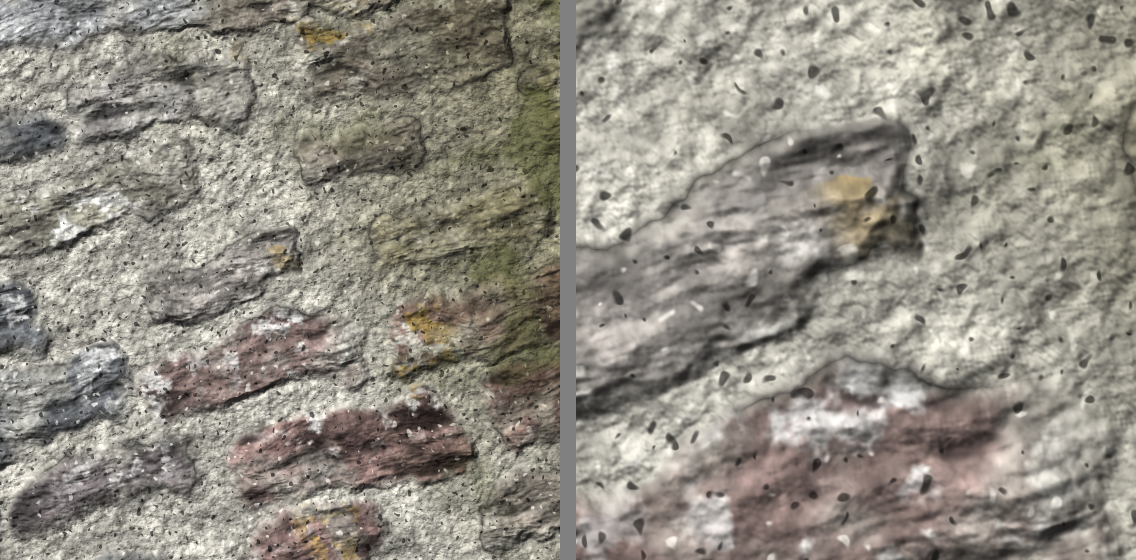
Left, the full canvas; right, a detail of the centre.
A three.js fragment shader for this texture:

```glsl
// Weathered rubble wall: tilted rows of rough stones half buried in gritty mortar.
// Warped rounded boxes place the stones, layered noise builds a height field
// lit from the upper left, then dust, lichen, moss, grit and pits are scattered.

#define TILT 0.19
#define CELL vec2(0.43, 0.168)
#define STONE_MIN vec2(0.085, 0.040)
#define STONE_MAX vec2(0.225, 0.086)
#define CORNER 0.036
#define WARP 0.085
#define BULGE 0.004
#define STRATA 0.026
#define GRIT 0.011
#define CONTRAST 0.9
#define SPECKLE 0.5
#define MOSS 0.6

varying vec2 vUv;

float hash(vec2 p) {
  return fract(sin(dot(p, vec2(127.1, 311.7))) * 43758.5453);
}

vec2 hash2(vec2 p) {
  return vec2(hash(p), hash(p + 41.3));
}

float noise(vec2 p) {
  vec2 i = floor(p), f = fract(p);
  f = f * f * (3.0 - 2.0 * f);
  float low = mix(hash(i), hash(i + vec2(1.0, 0.0)), f.x);
  float high = mix(hash(i + vec2(0.0, 1.0)), hash(i + 1.0), f.x);
  return mix(low, high, f.y);
}

float fbm(vec2 p) {
  float sum = 0.0, amp = 0.533;
  for (int i = 0; i < 4; i++) {
    sum += amp * noise(p);
    p = mat2(0.96, 0.28, -0.28, 0.96) * p * 2.03 + 17.7;
    amp *= 0.5;
  }
  return sum;
}

// Sparse ragged flecks, one candidate per cell
float flecks(vec2 p, float density) {
  p += 0.5 * (vec2(noise(p * 1.9), noise(p * 1.9 + 23.0)) - 0.5);
  vec2 id = floor(p);
  vec2 offset = fract(p) - 0.5 - (hash2(id) - 0.5) * 0.4;
  float radius = mix(0.06, 0.24, pow(hash(id + 7.7), 2.0));
  float fleck = 1.0 - smoothstep(radius - 0.06, radius + 0.09, length(offset));
  return fleck * step(1.0 - density, hash(id + 3.1));
}

// Signed distance to the nearest stone (x) and that stone's centre (yz)
vec3 nearestStone(vec2 q) {
  vec2 w = q + WARP * (vec2(fbm(q * 7.0), fbm(q * 7.0 + 31.0)) - 0.5);
  vec3 best = vec3(1.0);
  for (int j = -1; j <= 1; j++) {
    float row = floor(w.y / CELL.y) + float(j);
    float shift = hash(vec2(row, 3.0)) * CELL.x;
    float column = floor((w.x - shift) / CELL.x);
    for (int i = -1; i <= 1; i++) {
      vec2 id = vec2(column + float(i), row);
      vec2 jitter = hash2(id) - 0.5;
      vec2 centre = (id + 0.5) * CELL + vec2(shift, 0.0) + jitter * vec2(0.09, 0.03);
      vec2 extent = mix(STONE_MIN, STONE_MAX, hash2(id + 17.0));
      vec2 local = w - centre;
      local.y += local.x * jitter.x * 0.25;
      vec2 b = abs(local) - extent + CORNER;
      float d = length(max(b, 0.0)) + min(max(b.x, b.y), 0.0) - CORNER;
      if (d < best.x) best = vec3(d, centre);
    }
  }
  best.x += 0.035 * (fbm(q * 27.0 + 5.0) - 0.5);
  return best;
}

// Edges fade into the mortar by a varying width
float stoneMask(float d, vec2 q) {
  float soft = mix(0.006, 0.03, noise(q * 8.0 + 70.0));
  return 1.0 - smoothstep(-soft, 0.6 * soft, d);
}

float strata(vec2 q) {
  vec2 w = q + 0.03 * (noise(q * 12.0) - 0.5);
  return fbm(w * vec2(12.0, 27.0));
}

float height(vec2 q) {
  float mortar = GRIT * fbm(q * 56.0) + 0.014 * fbm(q * 15.0);
  float stone = BULGE + STRATA * strata(q) + 0.008 * fbm(q * 50.0 + 9.0);
  return mix(mortar, stone, stoneMask(nearestStone(q).x, q));
}

vec3 stoneColour(vec2 q, vec2 centre) {
  float pick = hash(centre * 13.0);
  float warm = smoothstep(0.2, 0.5, centre.x + (pick - 0.5) * 0.35);
  vec3 cold = mix(vec3(0.53, 0.54, 0.55), vec3(0.34, 0.35, 0.36), step(0.6, pick));
  vec3 brown = mix(vec3(0.49, 0.465, 0.44), vec3(0.57, 0.55, 0.48), step(0.55, pick));
  float low = 1.0 - smoothstep(0.2, 0.4, centre.y);
  brown = mix(brown, vec3(0.43, 0.355, 0.34), low * step(0.3, pick));
  vec3 col = mix(cold, brown, warm) * (0.55 + 0.9 * fbm(q * vec2(16.0, 28.0) + 3.0));

  // Dark hollows, pale crust and grainy ochre lichen
  col *= 1.0 - 0.5 * (1.0 - smoothstep(0.26, 0.44, strata(q)));
  float pale = smoothstep(0.5, 0.68, fbm(q * 40.0 + 60.0)) * smoothstep(0.3, 0.75, noise(q * 7.0));
  col = mix(col, vec3(0.77, 0.77, 0.76), pale * 0.8);
  float ochre = smoothstep(0.52, 0.62, fbm(q * 36.0 + 80.0)) * smoothstep(0.76, 0.86, noise(q * 5.0 + 12.0));
  return mix(col, vec3(0.62, 0.52, 0.30), ochre * 0.8);
}

void main() {
  vec2 q = mat2(cos(TILT), -sin(TILT), sin(TILT), cos(TILT)) * vUv;
  vec3 stone = nearestStone(q);
  float mask = stoneMask(stone.x, q);

  // Mortar, with some of it smeared over the stones
  vec3 mortar = vec3(0.63, 0.62, 0.585) * (0.7 + 0.6 * fbm(q * 22.0 + 50.0));
  float dust = smoothstep(0.48, 0.72, fbm(q * 13.0 + 90.0));
  vec3 col = mix(mortar, stoneColour(q, stone.yz), mask * (1.0 - 0.65 * dust));

  // Fine grain, pale grit and dark pits everywhere
  col *= 1.0 + SPECKLE * (0.6 * noise(q * 120.0) + 0.4 * noise(q * 230.0) - 0.5);
  col = mix(col, vec3(0.83, 0.82, 0.79), 0.65 * flecks(q * 52.0, 0.3));
  col *= 1.0 - 0.55 * flecks(q * 64.0 + 9.0, 0.35);

  // Short broken crevices around the stones
  float crevice = exp(-abs(stone.x) / 0.004) * smoothstep(0.5, 0.75, noise(q * 15.0));
  col *= 1.0 - 0.5 * crevice;

  // Damp, mossy right side
  float damp = smoothstep(0.7, 1.45, vUv.x + 0.6 * vUv.y + 0.5 * (fbm(q * 5.0) - 0.5));
  col *= mix(vec3(1.06), vec3(0.75, 0.74, 0.65), damp);
  float moss = damp * smoothstep(0.48, 0.68, fbm(q * 11.0 + 14.0));
  col = mix(col, vec3(0.31, 0.32, 0.19), MOSS * moss);

  // Relief lighting in wall space
  vec2 e = vec2(0.0018, 0.0);
  float h = height(q);
  vec2 slope = vec2(height(q + e.xy) - h, height(q + e.yx) - h) / e.x;
  vec3 light = normalize(vec3(-0.35, 0.65, 0.9));
  float lit = max(dot(normalize(vec3(-slope, 1.0)), light), 0.0) / light.z;
  col *= mix(1.0, 0.16 + 0.92 * lit, CONTRAST);

  gl_FragColor = vec4(clamp(col, 0.0, 1.0), 1.0);
}
```
